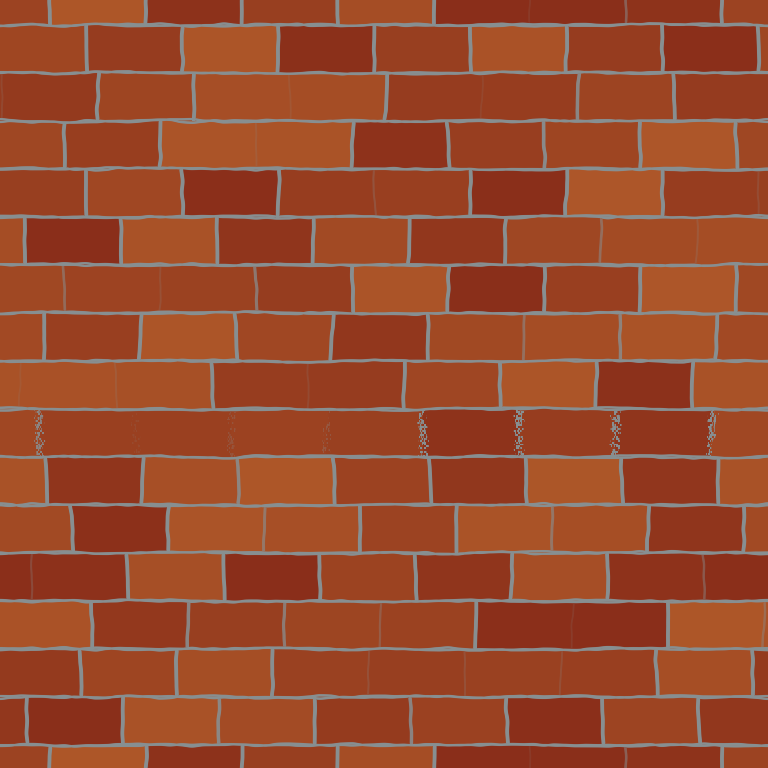
Write a Shadertoy shader that draws this texture.

```glsl
// Red brick wall, 8 bricks across and 16 courses up, with thin wandering grey mortar.

// Start of the first whole brick in each course, in brick lengths
const float courseShift[16] = float[](
    0.52, 0.28, 0.84, 0.96, 0.33, 0.75, 0.48, 0.41,
    0.21, 0.46, 0.67, 0.26, 0.90, 0.67, 0.02, 0.90);

float hash(vec2 p) {
    vec3 q = fract(vec3(p.xyx) * 0.1031);
    q += dot(q, q.yzx + 33.33);
    return fract((q.x + q.y) * q.z);
}

// Smooth 1D noise in -0.5..0.5 that repeats after the given period
float wobble(float x, float period, float seed) {
    float i = floor(x);
    float a = hash(vec2(mod(i, period), seed));
    float b = hash(vec2(mod(i + 1.0, period), seed));
    return mix(a, b, smoothstep(0.0, 1.0, x - i)) - 0.5;
}

// Coverage of a line from the distance to its centre
float line(float dist, float halfWidth, float pixel) {
    return 1.0 - smoothstep(-0.6 * pixel, 0.6 * pixel, abs(dist) - halfWidth);
}

float brickTone(float column, float course) {
    return hash(vec2(mod(column, 8.0) + 3.7, course + 19.3));
}

void mainImage(out vec4 fragColor, in vec2 fragCoord) {
    vec2 uv = fragCoord / iResolution.xy;
    vec2 pixel = vec2(8.0, 16.0) / iResolution.xy;

    // Bed joints: two strands that merge and part along each course boundary
    float v = uv.y * 16.0 + 0.52;
    float bed = floor(v + 0.5);
    float bedDist = 0.0;
    float mortar = 0.0;
    for (int i = 0; i < 2; i++) {
        float seed = mod(bed, 16.0) * 2.0 + float(i) + 50.0;
        float d = v - bed - 0.055 * wobble(uv.x * 24.0, 24.0, seed)
                          - 0.025 * wobble(uv.x * 72.0, 72.0, seed + 40.0);
        bedDist += 0.5 * d;
        mortar = max(mortar, line(d, 0.026, pixel.y));
    }
    float level = bed - (bedDist < 0.0 ? 1.0 : 0.0);
    float course = mod(level, 16.0);

    // Head joints: each leans and bends a little
    float u = uv.x * 8.0 - courseShift[int(course)];
    float head = floor(u + 0.5);
    float id = mod(head, 8.0) + 8.0 * course;
    float height = v - level;
    float headDist = u - head
        - 0.06 * (hash(vec2(id, 7.0)) - 0.5) * (height - 0.5)
        - 0.015 * wobble(height * 4.0 + 1.0, 64.0, id + 200.0);

    // Joints fade and narrow where the neighbouring bricks are alike
    float leftTone = brickTone(head - 1.0, course);
    float rightTone = brickTone(head, course);
    float contrast = smoothstep(0.0, 0.22, abs(leftTone - rightTone));
    float tone = mix(leftTone, rightTone,
                     smoothstep(-0.5 * pixel.x, 0.5 * pixel.x, headDist));

    // One course has crumbling, grainy joints
    float grain = hash(floor(uv * 400.0)) - 0.5;
    float fray = course == 7.0 ? 0.08 * grain : 0.0;
    float headLine = line(headDist + fray, mix(0.009, 0.020, contrast), pixel.x);
    mortar = max(mortar, headLine * mix(0.12, 1.0, contrast));

    vec3 brick = mix(vec3(0.54, 0.18, 0.10), vec3(0.68, 0.34, 0.16), tone);
    vec3 color = mix(brick, vec3(0.53, 0.56, 0.57), mortar);
    fragColor = vec4(color, 1.0);
}
```
